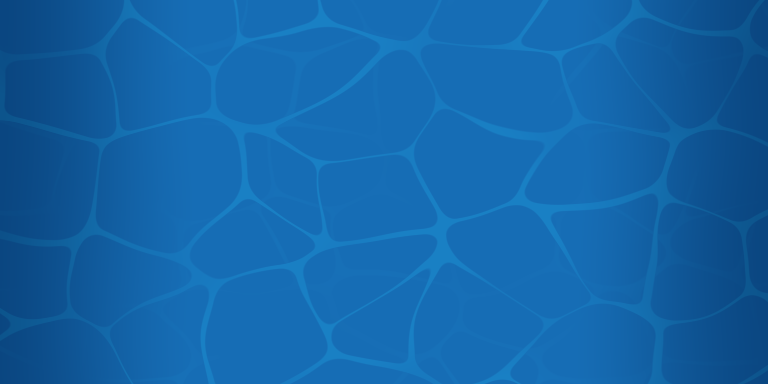
Write a Shadertoy shader that draws this texture.

```glsl
// Sunlit pool water: a net of curved light lines over blue, darker at both sides.
// Each net is the border distance of a Voronoi diagram, bent by gradient noise
// and rounded with a smooth minimum so that the lines swell where they meet.

const vec3 WATER = vec3(0.088, 0.428, 0.710);
const vec3 DEEP = vec3(0.040, 0.275, 0.505);
const vec3 LIGHT = vec3(0.100, 0.515, 0.780);
const float SHADE_WIDTH = 0.25;             // share of the width, on each side
const vec2 CELLS = vec2(3.5, 4.5);          // cells per canvas height
const float JITTER = 0.80;
const float BEND = 0.32;
const float BEND_SCALE = 0.85;
const float LINE_MIN = 0.008;               // half widths, in cells
const float LINE_MAX = 0.036;
const float JOINT_ROUNDING = 0.13;
const float MAIN_STRENGTH = 0.85;
const float FAINT_STRENGTH = 0.24;

vec2 hash2(vec2 p) {
    vec3 q = fract(vec3(p.xyx) * vec3(0.1031, 0.1030, 0.0973));
    q += dot(q, q.yzx + 33.33);
    return fract((q.xx + q.yz) * q.zy);
}

float cornerSlope(vec2 cell, vec2 corner, vec2 f) {
    return dot(hash2(cell + corner) * 2.0 - 1.0, f - corner);
}

float gradientNoise(vec2 p) {
    vec2 i = floor(p), f = fract(p);
    vec2 u = f * f * f * (f * (f * 6.0 - 15.0) + 10.0);
    float low = mix(cornerSlope(i, vec2(0, 0), f), cornerSlope(i, vec2(1, 0), f), u.x);
    float high = mix(cornerSlope(i, vec2(0, 1), f), cornerSlope(i, vec2(1, 1), f), u.x);
    return mix(low, high, u.y);
}

float smoothMin(float a, float b, float k) {
    float h = max(k - abs(a - b), 0.0) / k;
    return min(a, b) - h * h * k * 0.25;
}

vec2 site(vec2 cell) {
    return cell + 0.5 + JITTER * (hash2(cell) - 0.5);
}

// Distance to the nearest cell border, rounded at the joints
float borderDistance(vec2 p) {
    vec2 home = floor(p), nearestCell = home, nearest = vec2(0.0);
    float best = 1e3;
    for (int y = -1; y <= 1; y++)
    for (int x = -1; x <= 1; x++) {
        vec2 cell = home + vec2(x, y);
        vec2 r = site(cell) - p;
        if (dot(r, r) < best) {
            best = dot(r, r);
            nearest = r;
            nearestCell = cell;
        }
    }
    float d = 1.0;
    for (int y = -2; y <= 2; y++)
    for (int x = -2; x <= 2; x++) {
        if (x == 0 && y == 0) continue;
        vec2 r = site(nearestCell + vec2(x, y)) - p;
        float edge = dot(0.5 * (nearest + r), normalize(r - nearest));
        d = smoothMin(d, edge, JOINT_ROUNDING);
    }
    return d;
}

// Coverage of one net of light lines
float lightNet(vec2 p, float pixel) {
    vec2 q = p * BEND_SCALE;
    vec2 bend = vec2(gradientNoise(q + 17.3), gradientNoise(q + 51.7));
    float d = borderDistance(p + BEND * bend);
    float swell = smoothstep(-0.35, 0.40, gradientNoise(p * 1.1 + 83.1));
    float halfWidth = mix(LINE_MIN, LINE_MAX, swell);
    float fade = mix(0.55, 1.0, smoothstep(-0.30, 0.15, gradientNoise(p * 0.8 + 29.4)));
    return fade * (1.0 - smoothstep(halfWidth - pixel, halfWidth + pixel, d));
}

void mainImage(out vec4 fragColor, in vec2 fragCoord) {
    vec2 uv = fragCoord / iResolution.xy;
    vec2 p = fragCoord / iResolution.y * CELLS;
    float pixel = max(0.7 * CELLS.y / iResolution.y, 0.008);

    // Two nets: a clear one, and a faint one that comes and goes
    float mainNet = lightNet(p + vec2(11.0, 23.0), pixel);
    float patches = smoothstep(-0.20, 0.25, gradientNoise(p * 0.6 + 7.9));
    float faintNet = patches * lightNet(p * 1.08 + vec2(64.4, 41.7), pixel * 1.3);
    float glow = max(MAIN_STRENGTH * mainNet, FAINT_STRENGTH * faintNet);

    // Dark sides with a slightly uneven border
    float side = min(uv.x, 1.0 - uv.x) + 0.02 * gradientNoise(p * 0.5 + 3.3);
    float t = clamp(side / SHADE_WIDTH, 0.0, 1.0);
    float open = mix(t, smoothstep(0.0, 1.0, t), 0.5);

    vec3 color = mix(DEEP, WATER, open);
    color += (LIGHT - WATER) * glow * mix(0.75, 1.0, open);
    fragColor = vec4(color, 1.0);
}
```
